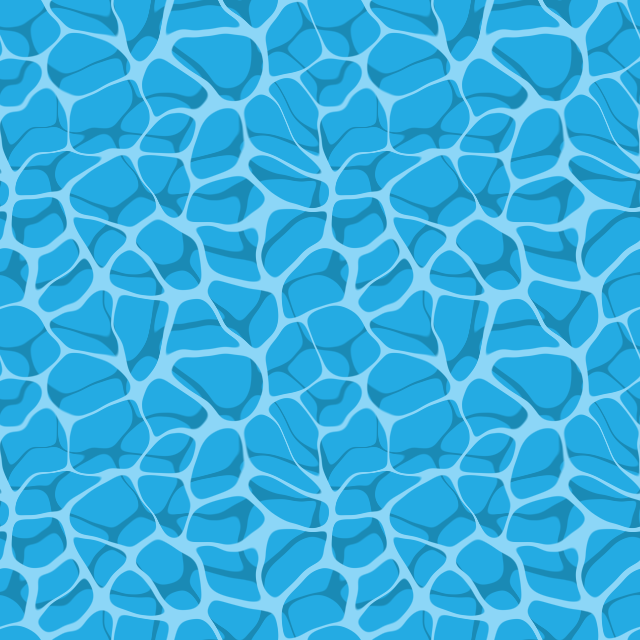
Write a WebGL 2 fragment shader that draws this texture.

```glsl
#version 300 es
precision highp float;

uniform vec2 u_resolution;
out vec4 fragColor;

// Integer hash: two random values in 0..1 per lattice cell
vec2 hash2(vec2 cell, uint seed) {
    uvec3 v = uvec3(uvec2(cell), seed) * 1664525u + 1013904223u;
    v.x += v.y * v.z;
    v.y += v.z * v.x;
    v.z += v.x * v.y;
    v ^= v >> 16u;
    v.x += v.y * v.z;
    v.y += v.z * v.x;
    return vec2(v.xy >> 8u) / 16777216.0;
}

// Two-channel value noise in -0.5..0.5, wrapping after one unit of p
vec2 wrapNoise(vec2 p, float period, uint seed) {
    p *= period;
    vec2 i = floor(p);
    vec2 f = p - i;
    f = f * f * f * (f * (f * 6.0 - 15.0) + 10.0);
    vec2 lo = mod(i, period);
    vec2 hi = mod(i + 1.0, period);
    vec2 bottom = mix(hash2(lo, seed), hash2(vec2(hi.x, lo.y), seed), f.x);
    vec2 top = mix(hash2(vec2(lo.x, hi.y), seed), hash2(hi, seed), f.x);
    return mix(bottom, top, f.y) - 0.5;
}

// Vector from p to the jittered site of a cell, in tile units
vec2 toSite(vec2 p, vec2 cell, vec2 grid) {
    return (cell + hash2(mod(cell, grid), 23u)) / grid - p;
}

// Distance to the cell walls, blended so that junctions swell
float wallDistance(vec2 p) {
    vec2 grid = vec2(5.0, 6.0);
    vec2 home = floor(p * grid);
    vec2 nearest = vec2(9.0);
    for (int y = -2; y <= 2; y++) {
        for (int x = -2; x <= 2; x++) {
            vec2 site = toSite(p, home + vec2(x, y), grid);
            if (dot(site, site) < dot(nearest, nearest)) nearest = site;
        }
    }
    float sum = 0.0;
    for (int y = -3; y <= 3; y++) {
        for (int x = -3; x <= 3; x++) {
            vec2 site = toSite(p, home + vec2(x, y), grid);
            vec2 gap = site - nearest;
            if (dot(gap, gap) > 1e-7) {
                float wall = dot(0.5 * (site + nearest), normalize(gap));
                sum += exp(-75.0 * wall);
            }
        }
    }
    return -log(sum) / 75.0;
}

// Coverage of the wavy net with uneven strand width
float waterNet(vec2 p, float halfWidth, float pixel) {
    vec2 bent = p + 0.08 * wrapNoise(p, 5.0, 3u) + 0.032 * wrapNoise(p, 11.0, 7u);
    float width = max(halfWidth + 0.011 * wrapNoise(p, 5.0, 11u).x, 0.0025);
    return 1.0 - smoothstep(-pixel, pixel, wallDistance(bent) - width);
}

void main() {
    // Two repeats across and down
    vec2 p = 2.0 * gl_FragCoord.xy / u_resolution;
    float pixel = 1.5 / min(u_resolution.x, u_resolution.y);

    // Shadow net on the pool floor, displaced and refracted
    vec2 floorPoint = p + vec2(0.035, -0.065) + 0.07 * wrapNoise(p, 3.0, 17u);
    float shadow = waterNet(floorPoint, 0.0055, pixel);
    float light = waterNet(p, 0.0068, pixel);

    vec3 color = vec3(0.14, 0.67, 0.89);
    color = mix(color, vec3(0.10, 0.54, 0.71), shadow);
    color = mix(color, vec3(0.55, 0.84, 0.97), light);
    fragColor = vec4(color, 1.0);
}
```
